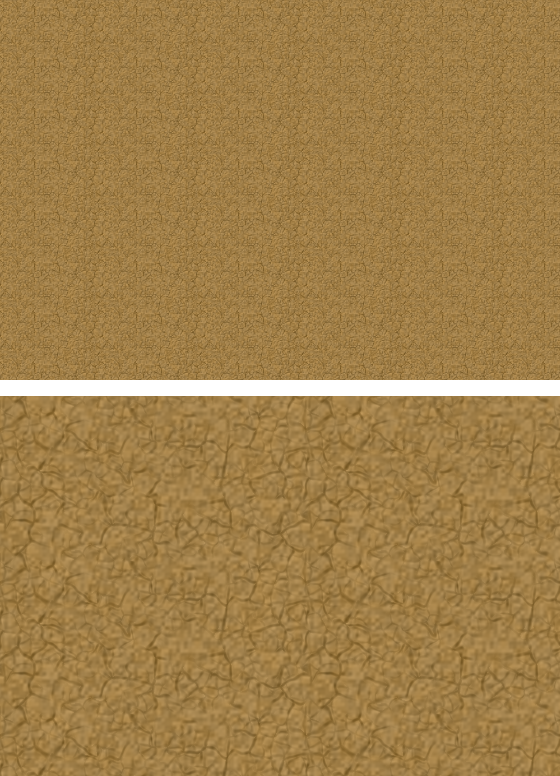
Top: the whole. Bottom: its middle third, enlarged.
Reproduce this texture procedurally as a WebGL 1 fragment shader.

```glsl
precision highp float;
// Dry, cracked sandy ground: one 2:1 tile repeated without variation.
// Wrapping Voronoi cells give the cracks, wrapping value noise the grain,
// and a height difference along the light direction embosses both.

uniform vec2 u_resolution;

const float TILES_ACROSS = 5.49;    // repeats over the canvas width
const float TILE_ASPECT = 2.0;      // tile width over tile height
const float PLATE_CELLS = 6.0;      // large plates per tile height
const float PEBBLE_CELLS = 13.0;    // small plates per tile height
const float GRAIN_CELLS = 40.0;     // sand grains per tile height
const float PLATE_CRACK = 0.11;     // crack half widths, in cells
const float PEBBLE_CRACK = 0.20;
const float WARP = 0.045;           // raggedness of the cracks
const vec2 LIGHT_STEP = vec2(-0.012, -0.016); // towards the upper left

const float BASE_TONE = 0.65;
const float CRACK_DEPTH = 0.34;
const float PEBBLE_DEPTH = 0.18;
const float GRAIN_DEPTH = 0.40;
const float RELIEF = 0.30;
const float PATCH_TONE = 0.04;

const vec3 CRACK_COLOR = vec3(0.46, 0.345, 0.145);
const vec3 SAND_COLOR = vec3(0.74, 0.595, 0.365);
const vec3 DUST_TINT = vec3(-0.02, 0.0, 0.03);

vec2 hash2(vec2 p) {
  vec3 v = fract(p.xyx * vec3(0.1031, 0.1030, 0.0973));
  v += dot(v, v.yzx + 33.33);
  return fract((v.xx + v.yz) * v.zy);
}

// Random pair for a lattice cell, wrapped at the tile border.
vec2 cellHash(vec2 cell, float cells, float seed) {
  return hash2(mod(cell, vec2(TILE_ASPECT, 1.0) * cells) + seed);
}

// Two channels of tiling value noise.
vec2 tileNoise(vec2 p, float cells, float seed) {
  p *= cells;
  vec2 cell = floor(p);
  vec2 f = p - cell;
  f = f * f * (3.0 - 2.0 * f);
  vec2 a = cellHash(cell, cells, seed);
  vec2 b = cellHash(cell + vec2(1.0, 0.0), cells, seed);
  vec2 c = cellHash(cell + vec2(0.0, 1.0), cells, seed);
  vec2 d = cellHash(cell + vec2(1.0, 1.0), cells, seed);
  return mix(mix(a, b, f.x), mix(c, d, f.x), f.y);
}

// Distance to the border between the two nearest Voronoi sites.
float borderDistance(vec2 p, float cells, float seed) {
  p *= cells;
  vec2 cell = floor(p);
  vec2 nearest = vec2(9.0);
  vec2 second = vec2(9.0);
  for (int j = -1; j <= 1; j++) {
    for (int i = -1; i <= 1; i++) {
      vec2 c = cell + vec2(float(i), float(j));
      vec2 site = c + 0.1 + 0.8 * cellHash(c, cells, seed) - p;
      float d = dot(site, site);
      if (d < dot(nearest, nearest)) {
        second = nearest;
        nearest = site;
      } else if (d < dot(second, second)) {
        second = site;
      }
    }
  }
  float gap = dot(second, second) - dot(nearest, nearest);
  return 0.5 * gap / max(length(second - nearest), 0.001);
}

// Ground height: zero on flat sand, negative in cracks.
float groundHeight(vec2 p) {
  vec2 ragged = p + WARP * (tileNoise(p, 16.0, 3.0) - 0.5);
  vec2 fade = smoothstep(0.25, 0.70, tileNoise(p, 10.0, 17.0));

  float plate = borderDistance(ragged, PLATE_CELLS, 29.0);
  float pebble = borderDistance(ragged, PEBBLE_CELLS, 41.0);
  float crack = fade.x * (1.0 - smoothstep(0.01, PLATE_CRACK, plate));
  float chip = fade.y * (1.0 - smoothstep(0.01, PEBBLE_CRACK, pebble));

  vec2 grain = tileNoise(p, GRAIN_CELLS, 53.0) - 0.5;
  float cut = max(CRACK_DEPTH * crack, PEBBLE_DEPTH * chip);
  return GRAIN_DEPTH * grain.x - cut;
}

void main() {
  // Tile heights, measured from the upper left corner.
  vec2 p = vec2(gl_FragCoord.x, u_resolution.y - gl_FragCoord.y);
  p *= TILES_ACROSS * TILE_ASPECT / u_resolution.x;

  // Emboss: slopes facing the light are brighter.
  float height = groundHeight(p);
  float slope = height - groundHeight(p + LIGHT_STEP);

  // Broad patches and dusty specks.
  float patches = tileNoise(p, 4.0, 71.0).x - 0.5;
  float dust = tileNoise(p, 20.0, 83.0).y - 0.5;

  float tone = BASE_TONE + height + RELIEF * slope + PATCH_TONE * patches;
  vec3 color = mix(CRACK_COLOR, SAND_COLOR, clamp(tone, 0.0, 1.15));
  gl_FragColor = vec4(color + DUST_TINT * dust, 1.0);
}
```
